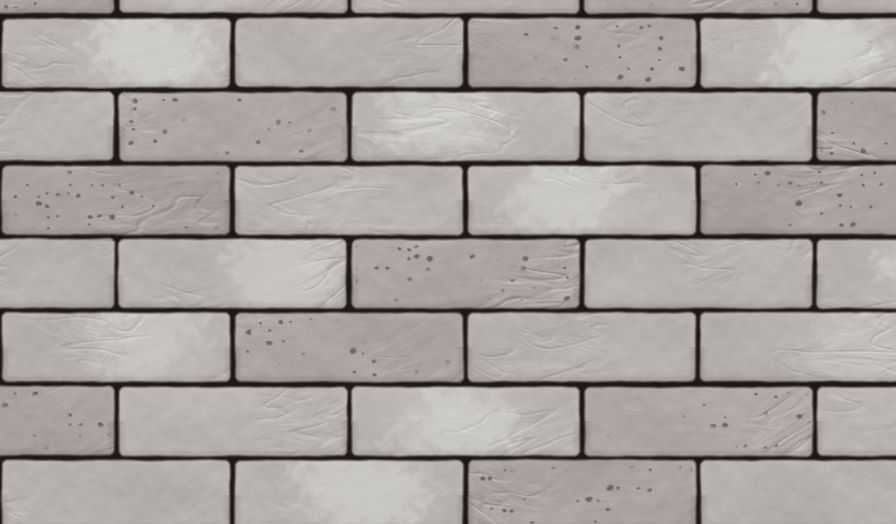
Reproduce this texture procedurally as a WebGL 2 fragment shader.

```glsl
#version 300 es
precision highp float;
// Running-bond wall of pale, creased and pitted handmade bricks with dark joints.

#define ACROSS 3.85      // bricks per canvas width
#define DOWN 7.11        // courses per canvas height
#define TOP_SLICE 0.214  // part of a course cut off at the top
#define LENGTH 3.16      // brick length in course heights
#define HALF_GAP 0.03    // half joint width in course heights
#define CORNER 0.08      // corner radius
#define RELIEF 0.075     // strength of surface light and shade
#define PIT_CELLS 7.0    // pit cells per course height
#define PIT_SHARE 0.27   // share of cells holding a pit

uniform vec2 u_resolution;
out vec4 fragColor;

const vec3 JOINT = vec3(0.12, 0.09, 0.08);
const vec3 CLAY  = vec3(0.715, 0.695, 0.675);
const vec3 DUSKY = vec3(0.645, 0.615, 0.605);
const vec3 CHALK = vec3(0.81, 0.805, 0.79);
const vec3 PIT   = vec3(0.36, 0.33, 0.31);

vec2 hash2(vec2 p) {
  vec3 q = fract(p.xyx * vec3(0.1031, 0.1030, 0.0973));
  q += dot(q, q.yzx + 33.33);
  return fract((q.xx + q.yz) * q.zy);
}

// Warped sine layers, roughly -1 to 1.
float layers(vec2 p, int octaves) {
  float sum = 0.0, amp = 0.5;
  for (int i = 0; i < octaves; i++) {
    p += 0.6 * sin(p.yx * 1.3 + float(i) * 1.7);
    sum += amp * sin(p.x) * sin(p.y);
    p = mat2(1.4, 1.1, -1.1, 1.4) * p + 3.1;
    amp *= 0.58;
  }
  return sum;
}

// Surface height: sagging folds, fading in and out, over a fine grain.
float surface(vec2 p, vec2 seed) {
  vec2 q = vec2(p.x * 1.7, (p.y - 0.13 * p.x * p.x) * 5.0) + seed;
  float crease = 1.0 - smoothstep(0.0, 0.1, abs(layers(q, 3)));
  float area = smoothstep(0.0, 0.35, layers(p * vec2(1.3, 1.9) + seed.yx, 2) - 0.15 * p.y);
  return 0.9 * layers(q * 1.6 + 5.0, 5) * (0.45 + area) - 0.9 * crease * area;
}

// Cellular pits: one jittered round hole in some of the cells.
float pits(vec2 p, vec2 seed, float pixel) {
  vec2 g = p * PIT_CELLS + 20.0;
  vec2 id = floor(g) + floor(seed) * 3.0;
  vec2 place = hash2(id), kind = hash2(id + 71.0);
  vec2 away = fract(g) - mix(vec2(0.3), vec2(0.7), place);
  float radius = mix(0.1, 0.27, kind.y * kind.y);
  float soft = 0.08 + pixel * PIT_CELLS * 0.5;
  float hole = 1.0 - smoothstep(radius - soft, radius + soft, length(away * vec2(0.9, 1.1)));
  return hole * step(kind.x, PIT_SHARE);
}

float roundedBox(vec2 p, vec2 halfSize, float radius) {
  vec2 q = abs(p) - halfSize + radius;
  return length(max(q, 0.0)) + min(max(q.x, q.y), 0.0) - radius;
}

void main() {
  vec2 uv = gl_FragCoord.xy / u_resolution;
  float pixel = DOWN / u_resolution.y;

  // Brick layout, courses counted from the top
  float y = (1.0 - uv.y) * DOWN - TOP_SLICE;
  float row = floor(y);
  float x = uv.x * ACROSS + 0.5 * mod(row, 2.0);
  float col = floor(x);
  vec2 p = vec2((fract(x) - 0.5) * LENGTH, 0.5 - fract(y));
  vec2 rnd = hash2(vec2(col, row) + 17.0);
  vec2 seed = rnd * 40.0;

  // Outline with small shifts and wavy edges
  vec2 halfSize = vec2(LENGTH, 1.0) * 0.5 - HALF_GAP;
  float wobble = 0.012 * layers(p * 5.0 + seed, 3);
  float inside = -roundedBox(p + (rnd - 0.5) * 0.016, halfSize, CORNER) + wobble;

  // Three finishes step diagonally: pitted, chalky and plain
  float kind = mod(col + row, 3.0);
  float pitted = step(1.5, kind);
  float chalky = 1.0 - step(0.5, abs(kind - step(1.5, row)));

  // Clay tone and chalk patch
  float cloud = layers(p * vec2(1.5, 2.5) + seed, 3);
  float grain = layers(p * 14.0 + seed, 4);
  vec3 color = mix(CLAY, DUSKY, pitted * (0.55 + 0.4 * rnd.x));
  color += 0.025 * (rnd.y - 0.5) + 0.03 * cloud + 0.018 * grain;
  float reach = length((p - vec2((rnd.x - 0.4) * 1.5, 0.05)) * vec2(0.9, 1.2));
  float patchMask = 1.0 - smoothstep(0.35, 1.0, reach + 0.4 * cloud + 0.35 * grain);
  color = mix(color, CHALK, chalky * patchMask * (0.55 + 0.4 * rnd.y));

  // Light from the upper left on folds and grain
  float slope = surface(p, seed) - surface(p + vec2(-0.018, 0.03), seed);
  color += RELIEF * clamp(slope, -1.5, 0.8) * (0.8 + 0.4 * pitted);

  // Pits, bevel and joint
  float pitArea = pitted * smoothstep(-0.35, 0.05, cloud) * smoothstep(0.04, 0.1, inside);
  color = mix(color, PIT, 0.8 * pitArea * pits(p + 0.02 * grain, seed, pixel));
  float rim = 1.0 - smoothstep(0.02, 0.12, inside);
  color *= 1.0 + rim * (p.y > 0.0 ? 0.02 : -0.08);
  float soft = max(0.0275, pixel);
  color = mix(JOINT, color, smoothstep(0.0025 - soft, 0.0025 + soft, inside));

  fragColor = vec4(color, 1.0);
}
```
